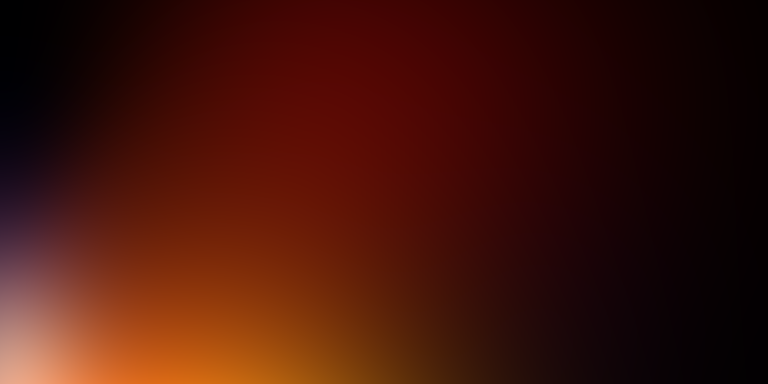
Give the GLSL for this background, as a Shadertoy shader.

```glsl
#define VEIL_COLOR   vec3(0.28, 0.012, 0.010)
#define VEIL_CENTER  vec2(0.46, 0.75)
#define EMBER_COLOR  vec3(0.83, 0.42, 0.07)
#define EMBER_CENTER vec3(0.20, 0.27, 0.20)
#define EMBER_WIDTH  vec3(0.335, 0.29, 0.335)
#define PALE_COLOR   vec3(0.30, 0.47, 0.50)
#define PALE_WIDTH   0.115
#define PALE_HEIGHT  vec3(0.32, 0.32, 0.43)
#define DUSK_COLOR   vec3(0.004, 0.002, 0.028)
#define DUSK_CENTER  vec2(0.74, 0.12)
#define SHADE_SLOPE  0.17

float bell(vec2 offset, vec2 size) {
    vec2 q = offset / size;
    return exp(-dot(q, q));
}

// Deep red haze, wider on its right side
vec3 redVeil(vec2 uv) {
    vec2 offset = uv - VEIL_CENTER;
    float width = offset.x < 0.0 ? 0.28 : 0.35;
    return VEIL_COLOR * bell(offset, vec2(width, 0.60));
}

// Orange glow along the base, with a separate spread for each channel
vec3 emberGlow(vec2 uv) {
    vec3 across = (uv.x - EMBER_CENTER) / EMBER_WIDTH;
    vec3 rise = vec3(2.0, 2.7, 2.4) * uv.y
              + vec3(0.9, 1.0, 1.0) * uv.y * uv.y;
    return EMBER_COLOR * exp(-across * across - rise);
}

// Pale corner light that cools to violet as it climbs
vec3 paleGlow(vec2 uv) {
    vec3 climb = uv.y / PALE_HEIGHT;
    float across = uv.x / PALE_WIDTH;
    return PALE_COLOR * exp(-climb * climb - across * across);
}

// Darkness on the left edge, widening toward the top
float cornerShade(vec2 uv) {
    float width = max(SHADE_SLOPE * uv.y, 0.01);
    float across = uv.x / width;
    return 1.0 - smoothstep(0.2, 0.8, uv.y) * exp(-across * across);
}

void mainImage(out vec4 fragColor, in vec2 fragCoord) {
    vec2 uv = fragCoord / iResolution.xy;

    vec3 color = (redVeil(uv) + emberGlow(uv)) * cornerShade(uv);
    color += paleGlow(uv);
    color += DUSK_COLOR * bell(uv - DUSK_CENTER, vec2(0.20, 0.45));

    fragColor = vec4(clamp(color, 0.0, 1.0), 1.0);
}
```
